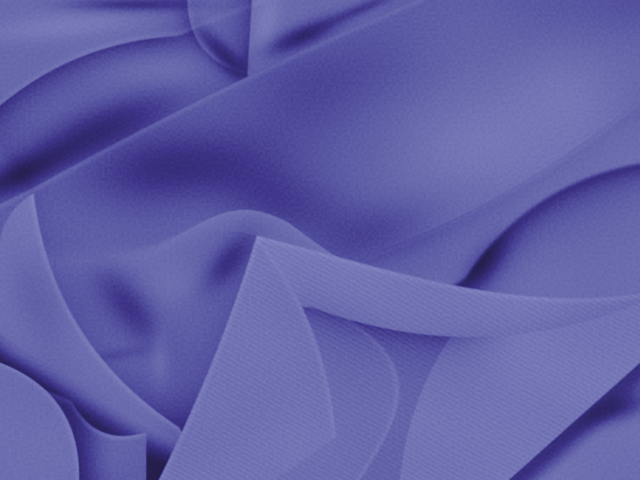
This texture is drawn by a WebGL 1 fragment shader. Its source:

```glsl
precision highp float;
// Draped violet chiffon: overlapping sheets with soft folds, lit rims and deep creases.
uniform vec2 u_resolution;
vec2 p; // canvas position, height 1

float unit(float x) { return clamp(x, 0., 1.); }

vec2 gradientAt(vec2 cell) {
  float a = 6.2832 * fract(sin(dot(cell, vec2(127.1, 311.7))) * 4375.5);
  return vec2(cos(a), sin(a));
}

float gradientNoise(vec2 q) {
  vec2 i = floor(q), f = fract(q), o = vec2(1, 0), w = f * f * (3. - 2. * f);
  float low = mix(dot(gradientAt(i), f), dot(gradientAt(i + o), f - o), w.x);
  float high = mix(dot(gradientAt(i + o.yx), f - o.yx), dot(gradientAt(i + 1.), f - 1.), w.x);
  return mix(low, high, w.y);
}

// Signed distance to a bowed line from ends.xy to ends.zw, positive on its left side.
float bend(vec4 ends, float bulge) {
  vec2 d = ends.zw - ends.xy, q = p - ends.xy;
  float u = unit(dot(q, d) / dot(d, d));
  return (d.x * q.y - d.y * q.x) / length(d) - 4. * u * (1. - u) * bulge;
}

// Rotated soft ellipse; shape holds centre and radii.
float spot(vec4 shape, float angle) {
  vec2 q = p - shape.xy;
  float c = cos(angle), s = sin(angle);
  q = vec2(c * q.x + s * q.y, c * q.y - s * q.x) / shape.zw;
  return exp(-dot(q, q));
}

float inside(float e) { return smoothstep(.003, -.003, e); }
float rim(float e) { e = e / .006 + .7; return exp(-e * e); }
float shade(float e) { return exp(-abs(e) / .045); }

// Six tones of cloth from crevice to highlight.
vec3 clothColor(float t) {
  vec3 c = mix(vec3(.14, .12, .29), vec3(.18, .15, .41), unit(t));
  c = mix(c, vec3(.24, .2, .53), unit(t - 1.));
  c = mix(c, vec3(.32, .31, .62), unit(t - 2.));
  c = mix(c, vec3(.4, .4, .67), unit(t - 3.));
  c = mix(c, vec3(.47, .48, .72), unit(t - 4.));
  return mix(c, vec3(.55, .56, .79), unit(t - 5.));
}

// Gathered cloth in the upper left, with its knot.
float gatheredTone() {
  float crease = bend(vec4(0, .78, .37, .925), .033);
  float t = 4.1 + .3 * rim(-crease) - 1.7 * inside(crease) * shade(crease) * smoothstep(.45, .3, p.x);
  t += .7 * spot(vec4(.34, .86, .13, .05), 0.);
  t += .6 * spot(vec4(.14, .945, .2, .025), .1);
  t -= 1.5 * spot(vec4(.27, .99, .13, .014), 0.);
  t -= 1.8 * spot(vec4(.2, .725, .17, .05), .4);
  t -= 1.9 * spot(vec4(.03, .63, .12, .03), .45);
  float knot = bend(vec4(.39, 1, .515, .845), -.038);
  t += .3 * rim(-knot) - 1.1 * inside(knot) * shade(knot);
  float petal = bend(vec4(.525, 1, .515, .845), 0.);
  t -= 1.5 * inside(petal) * inside(-knot) * shade(petal);
  t -= 1.8 * spot(vec4(.46, .89, .07, .02), -.8);
  t += .6 * spot(vec4(.555, .95, .025, .07), -.2);
  t -= 2.1 * spot(vec4(.63, .925, .08, .022), .4);
  return t - 1.2 * spot(vec4(.76, .985, .08, .012), .4);
}

// Broad sheet behind, then the folds at the right.
float backTone() {
  float t = 3.7 + spot(vec4(1.08, .72, .3, .15), .5);
  t -= 1.4 * spot(vec4(.36, .655, .18, .07), .1);
  t -= spot(vec4(.6, .575, .15, .07), -.3);
  t -= .8 * spot(vec4(.67, .82, .17, .1), .5);
  t -= .8 * spot(vec4(.8, .52, .16, .06), .4);
  t -= .5 * spot(vec4(1.33, 1, .2, .07), 0.);
  float edge = bend(vec4(.07, .609, .868, 1), .012);
  t = mix(gatheredTone() - .4 * shade(edge), t + .4 * rim(edge), inside(edge));
  float fold = bend(vec4(.76, .465, 1.34, .8), -.03);
  float depth = .4 + smoothstep(1.15, .8, p.x);
  t = mix(t, 4.2 - depth * shade(fold) + .3 * rim(fold), inside(fold));
  float crease = bend(vec4(.97, .42, 1.34, .66), .048);
  t = mix(t, 4.2 - 2.3 * shade(crease), smoothstep(.008, -.008, crease));
  return t - 1.3 * spot(vec4(1.01, .45, .07, .03), .9);
}

// Rounded hump in the middle and the sheets at the left.
float leftTone(float t) {
  float bump = (p.x - .51) / .17;
  float hump = p.y - .455 + .2 * max(p.x - .6, 0.) - .108 * exp(-bump * bump);
  float soft = mix(.003, .05, smoothstep(.4, .15, p.x));
  float body = 3.8 + .6 * exp(min(hump, 0.) / .025) - 1.4 * spot(vec4(.475, .455, .07, .03), .9);
  body += .5 * spot(vec4(.36, .41, .07, .05), 0.) - 1.3 * spot(vec4(.27, .36, .1, .04), -.9);
  body += .6 * spot(vec4(.333, .26, .02, .06), 0.) - .5 * spot(vec4(.25, .262, .06, .012), .15);
  t = mix(t, body - .8 * smoothstep(.25, .05, p.y), smoothstep(soft, -soft, hump));
  float side = bend(vec4(.07, .6, .373, .11), -.067);
  float top = bend(vec4(0, .5, .075, .6), .015);
  float sheet = 4.4 + .4 * rim(side) - .5 * spot(vec4(.08, .36, .05, .12), .4);
  t = mix(t - .4 * shade(side), sheet, inside(side) * inside(top));
  float ridge = bend(vec4(0, .305, .37, .085), -.005);
  t = mix(t - .3 * shade(ridge), mix(4.2, 1.4, smoothstep(0., .07, -ridge)), inside(ridge));
  float scrap = bend(vec4(.15, .165, .305, .1), -.035);
  float scrapTone = 3.9 + .6 * rim(scrap) - 1.2 * smoothstep(.24, .15, p.x);
  t = mix(t, scrapTone, inside(scrap) * inside(p.x - .305));
  float corner = bend(vec4(0, .245, .165, 0), .052);
  return mix(t - .9 * shade(corner) * inside(ridge), 4.2 + .4 * rim(corner), inside(corner));
}

// Front sheet: long roll, translucent layers and the pointed panel.
float frontTone(float t) {
  float top = bend(vec4(.535, .51, 1.34, .39), -.02 - .055 * (p.x - .535));
  float left = bend(vec4(.33, 0, .535, .51), -.012);
  float roll = bend(vec4(.65, .36, 1.34, .372), -.068);
  float leaf = bend(vec4(.73, .33, .75, 0), .06 + .18 * p.y);
  float sheet = bend(vec4(.94, .3, .833, 0), -.02);
  float under = 3.9 + .3 * inside(leaf) + .3 * rim(leaf) + .6 * inside(-sheet);
  under -= 1.3 * shade(roll) * smoothstep(1.1, .9, p.x);
  float front = mix(4.6 + .3 * rim(top) - .4 * shade(roll), under, inside(roll));
  float side = bend(vec4(.535, .51, .7, .09), .035);
  float hem = bend(vec4(.7, .09, .573, 0), 0.);
  front = mix(front, 4.4 + .3 * rim(side), inside(side) * inside(hem));
  front += .3 * rim(left) + .12 * sin(dot(p, vec2(340, 600)) + 4. * gradientNoise(p * 9.));
  t = mix(t - .5 * shade(left) * inside(top), front, inside(top) * inside(left));
  float gap = bend(vec4(1.06, 0, 1.34, .25), 0.);
  float far = mix(2.2, 4.3, smoothstep(.01, .06, -gap)) - 1.8 * spot(vec4(1.3, .15, .07, .025), .4);
  return mix(t, far, inside(gap));
}

void main() {
  p = gl_FragCoord.xy / u_resolution * vec2(4. / 3., 1);
  float tone = mix(3.95, frontTone(leftTone(backTone())), 1.35);
  tone += .35 * gradientNoise(p * vec2(5, 7)) + .4 * gradientNoise(p * 170.);
  gl_FragColor = vec4(clothColor(tone), 1);
}
```
